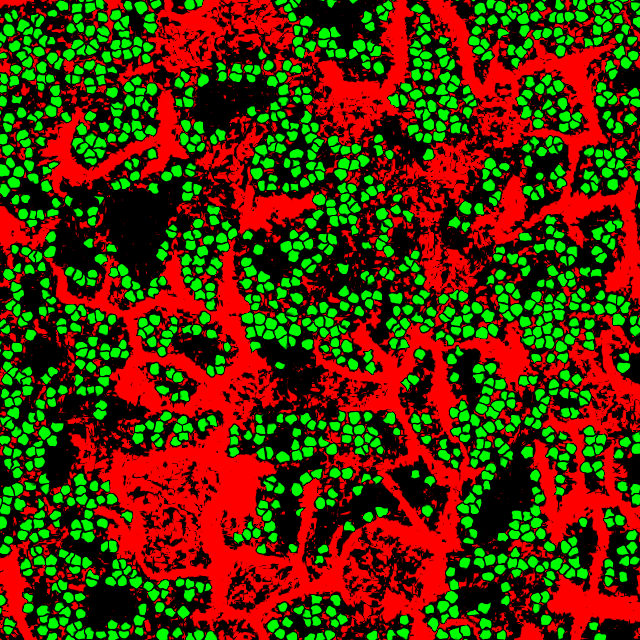
Write a Shadertoy shader that draws this pattern.

```glsl
vec2 hash2(vec2 p) {
    vec3 q = fract(p.xyx * vec3(0.1031, 0.1030, 0.0973));
    q += dot(q, q.yzx + 33.33);
    return fract((q.xx + q.yz) * q.zy);
}

// Two independent channels of smooth value noise
vec2 noise2(vec2 p) {
    vec2 i = floor(p), f = fract(p);
    f = f * f * (3.0 - 2.0 * f);
    return mix(mix(hash2(i), hash2(i + vec2(1, 0)), f.x),
               mix(hash2(i + vec2(0, 1)), hash2(i + vec2(1, 1)), f.x), f.y);
}

struct Cell {
    vec2 centre;
    vec2 id;
    float border;   // distance to the nearest shared wall
    float radius;   // distance to the centre
};

vec2 site(vec2 id, float jitter) {
    return id + 0.5 + jitter * (hash2(id + 17.0) - 0.5);
}

Cell voronoi(vec2 p, float jitter) {
    vec2 base = floor(p);
    Cell c = Cell(p, base, 8.0, 8.0);
    for (int y = -1; y <= 1; y++)
    for (int x = -1; x <= 1; x++) {
        vec2 id = base + vec2(x, y), s = site(id, jitter);
        float d = distance(p, s);
        if (d < c.radius) {
            c.radius = d;
            c.centre = s;
            c.id = id;
        }
    }
    for (int y = -2; y <= 2; y++)
    for (int x = -2; x <= 2; x++) {
        vec2 id = c.id + vec2(x, y);
        if (x != 0 || y != 0) {
            vec2 s = site(id, jitter);
            c.border = min(c.border, dot(0.5 * (c.centre + s) - p, normalize(s - c.centre)));
        }
    }
    return c;
}

// Large winding compartments
Cell gland(vec2 p) {
    return voronoi(p * 9.0 + 1.1 * (noise2(p * 7.0 + 3.0) - 0.5)
                   + 0.3 * (noise2(p * 21.0) - 0.5), 0.85);
}

float laneWidth(vec2 p) {
    return mix(-0.12, 0.075, smoothstep(0.36, 0.6, noise2(p * 9.0 + 40.0).x));
}

float lumenSize(Cell g) {
    return 0.31 * hash2(g.id + 71.0).x;
}

float isStroma(Cell g) {
    return step(hash2(g.id + 29.0).y, 0.15);
}

void mainImage(out vec4 fragColor, in vec2 fragCoord) {
    vec2 p = fragCoord / iResolution.y;
    float cellScale = 53.0;

    // Small polygonal nuclei, kept only inside gland walls
    vec2 wobble = 0.26 * (noise2(p * 150.0) - 0.5);
    Cell nucleus = voronoi(p * cellScale + wobble, 0.8);
    vec2 home = nucleus.centre / cellScale;
    Cell host = gland(home);
    vec2 chance = hash2(nucleus.id + 5.0);
    bool present = host.border > max(laneWidth(home) + 0.08, 0.06)
                && host.radius > lumenSize(host)
                && isStroma(host) < 0.5
                && chance.x > 0.1;
    float size = mix(0.35, 0.5, chance.y);
    float shape = min(nucleus.border - 0.08, size - nucleus.radius);
    float soft = 0.7 * cellScale / iResolution.y;
    float green = present ? smoothstep(-soft, soft, shape) : 0.0;
    float rim = present ? smoothstep(-soft, soft, shape + 0.12) : 0.0;

    // Fibres: solid lanes between glands, ragged grain elsewhere
    Cell g = gland(p);
    vec2 drift = 0.014 * (noise2(p * 30.0) - 0.5);
    float grain = 0.55 * noise2((p + drift) * 120.0).x
                + 0.45 * noise2((p + drift) * 240.0).y;
    float lane = smoothstep(-0.07, 0.03, laneWidth(p) - g.border);
    float patchy = isStroma(g) * smoothstep(0.0, 0.15, g.border);
    float lumen = 1.0 - smoothstep(-0.05, 0.1, g.radius - lumenSize(g));
    float density = 0.28 + 0.28 * noise2(p * 11.0 + 8.0).y
                  + 0.48 * lane + 0.15 * patchy - 0.3 * lumen * (1.0 - patchy);

    // Fine dark cracks through the fibres
    float crack = abs(noise2((p + drift) * 105.0 + 60.0).y - 0.5);
    density -= 0.26 * (1.0 - smoothstep(0.0, 0.08, crack)) * (1.0 - 0.75 * lane);

    float field = grain + density - 1.0;
    float red = clamp(0.5 + 0.9 * field / max(fwidth(field), 0.001), 0.0, 1.0);

    vec3 color = vec3(1.0, 0.0, 0.0) * red * (1.0 - rim);
    color = mix(color, vec3(0.0, 1.0, 0.0), green);
    fragColor = vec4(color, 1.0);
}
```
